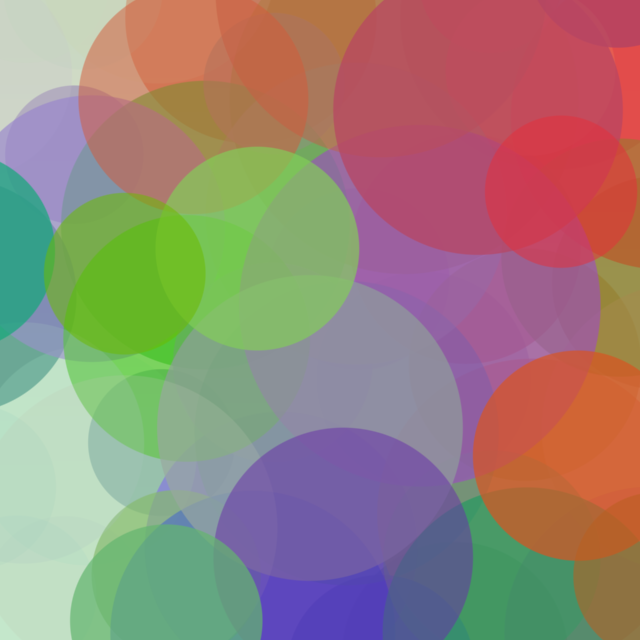
A WebGL 2 fragment shader for this background:

```glsl
#version 300 es
precision highp float;

uniform vec2 u_resolution;
out vec4 fragColor;

// Layout
const int COLUMNS = 8;
const int ROWS = 7;
const int DISC_COUNT = COLUMNS * ROWS;
const int DRAW_STRIDE = 23;           // coprime with DISC_COUNT, shuffles the order
const float SEED = 17.0;
const float MARGIN = 0.08;
const float JITTER = 0.9;
const vec2 RADIUS_RANGE = vec2(0.11, 0.29);

// Pale clearings kept free of strong discs
const vec2 CLEARING_LEFT = vec2(0.0, 0.2);
const vec2 CLEARING_CORNER = vec2(0.0, 1.0);
const float CLEARING_RADIUS = 0.16;
const float MIN_RADIUS = 0.1;

// Colour
const vec2 OPACITY_RANGE = vec2(0.48, 0.74);
const float GHOST_OPACITY = 0.22;
const float TINT_SPREAD = 0.38;
const float SATURATION = 1.25;
const vec3 PALE_TOP = vec3(0.81, 0.85, 0.77);
const vec3 PALE_BOTTOM = vec3(0.84, 0.95, 0.81);
const vec3 PALETTE[5] = vec3[5](
    vec3(0.67, 0.41, 0.35),   // clay red
    vec3(0.30, 0.54, 0.47),   // teal
    vec3(0.40, 0.72, 0.24),   // leaf green
    vec3(0.33, 0.26, 0.75),   // indigo
    vec3(0.46, 0.45, 0.69)    // lavender
);

// Colour zones: x, y, palette index
const int ZONE_COUNT = 10;
const vec3 ZONES[ZONE_COUNT] = vec3[ZONE_COUNT](
    vec3(0.72, 0.78, 0.0), vec3(0.95, 0.25, 0.0), vec3(0.35, 0.85, 0.0),
    vec3(0.08, 0.45, 1.0), vec3(0.20, 0.20, 1.0), vec3(0.68, 0.18, 1.0),
    vec3(0.33, 0.57, 2.0), vec3(0.45, 0.08, 3.0),
    vec3(0.48, 0.36, 4.0), vec3(0.10, 0.76, 4.0)
);

vec3 hash3(float n) {
    vec3 p = fract(n * vec3(0.1031, 0.1030, 0.0973));
    p += dot(p, p.yzx + 33.33);
    return fract((p.xxy + p.yzz) * p.zyx);
}

// Palette colour of the nearest zone
vec3 zoneColor(vec2 p) {
    float nearest = 1e3;
    int index = 0;
    for (int i = 0; i < ZONE_COUNT; i++) {
        float d = distance(p, ZONES[i].xy);
        if (d < nearest) {
            nearest = d;
            index = int(ZONES[i].z);
        }
    }
    return PALETTE[index];
}

vec3 varyTint(vec3 color, vec3 random) {
    color += (random - 0.5) * TINT_SPREAD;
    float luma = dot(color, vec3(0.3, 0.59, 0.11));
    return clamp(mix(vec3(luma), color, SATURATION), 0.0, 1.0);
}

void main() {
    float scale = min(u_resolution.x, u_resolution.y);
    vec2 uv = gl_FragCoord.xy / scale;
    float pixel = 1.0 / scale;
    vec3 color = mix(PALE_BOTTOM, PALE_TOP, smoothstep(0.2, 1.0, uv.y));

    // Translucent discs on a jittered grid, layered in shuffled order
    for (int i = 0; i < DISC_COUNT; i++) {
        int id = (i * DRAW_STRIDE + 5) % DISC_COUNT;
        vec3 place = hash3(float(id) + SEED);
        vec3 tint = hash3(float(id) + SEED + 91.7);

        vec2 cell = vec2(id % COLUMNS, id / COLUMNS) + 0.5 + (place.xy - 0.5) * JITTER;
        vec2 center = mix(vec2(-MARGIN), vec2(1.0 + MARGIN), cell / vec2(COLUMNS, ROWS));
        float radius = mix(RADIUS_RANGE.x, RADIUS_RANGE.y, place.z);
        float opacity = mix(OPACITY_RANGE.x, OPACITY_RANGE.y, fract(tint.x + place.z * 7.0));
        vec3 discColor = varyTint(zoneColor(center), tint);

        // Discs shrink beside a clearing and fade to ghosts inside it
        float room = min(distance(center, CLEARING_LEFT), distance(center, CLEARING_CORNER));
        room -= CLEARING_RADIUS;
        if (room < MIN_RADIUS) {
            discColor = mix(PALE_BOTTOM, discColor, 0.3);
            opacity = GHOST_OPACITY;
        } else {
            radius = min(radius, room);
        }

        float edge = distance(uv, center) - radius;
        float coverage = 1.0 - smoothstep(-pixel, pixel, edge);
        color = mix(color, discColor, coverage * opacity);
    }

    fragColor = vec4(color, 1.0);
}
```
